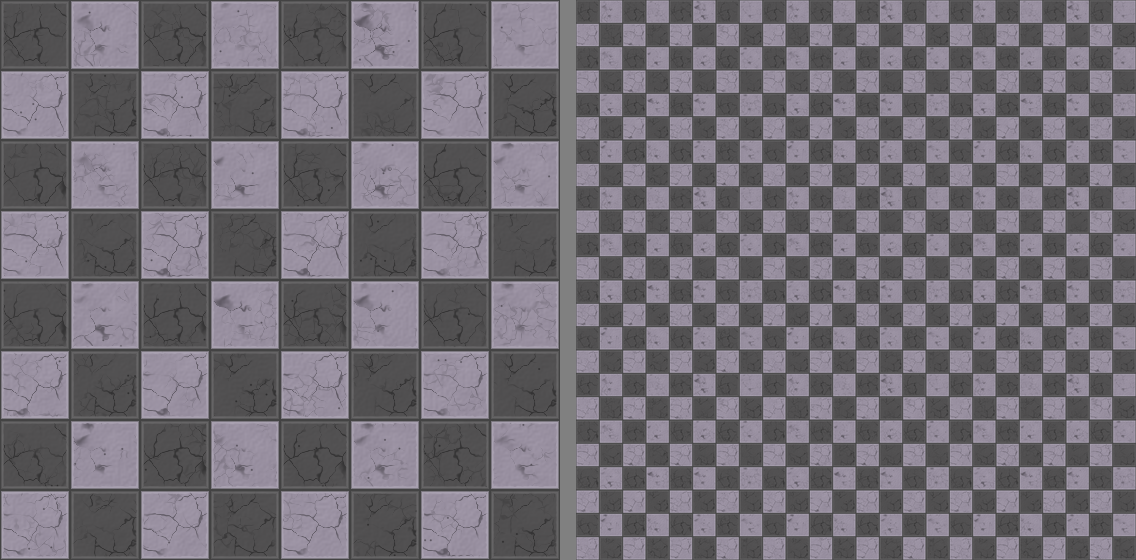
Left: one tile. Right: repeated 3 by 3.
Write a WebGL 1 fragment shader that draws this texture.

```glsl
precision highp float;

uniform vec2 u_resolution;

const float TILES = 8.0;
// Lengths below are fractions of one tile.
const float GROUT_HALF = 0.013;
const float GROUT_SOFT = 0.014;
const float RIM_WIDTH = 0.052;
const float RIM_SOFT = 0.012;
const float RIM_RAGGED = 0.020;
const float CRACK_HALF = 0.005;
const float CRACK_CELLS = 2.6;
const float HAIRLINE_CELLS = 5.5;
const float CRACK_DEPTH = 0.36;
const float HAIRLINE_DEPTH = 0.13;
const float GRAIN = 0.030;
const float STAIN = 0.026;
const float SPECK_CELLS = 9.0;
const float SPECK_CHANCE = 0.035;
const float SPECK_RADIUS = 0.010;

const vec3 GROUT = vec3(0.26, 0.26, 0.26);
const vec3 DARK = vec3(0.318, 0.313, 0.317);
const vec3 DARK_RIM = vec3(0.41, 0.405, 0.41);
const vec3 LIGHT = vec3(0.60, 0.565, 0.63);
const vec3 LIGHT_RIM = vec3(0.67, 0.64, 0.70);

float hash(vec2 p) {
  return fract(sin(dot(p, vec2(127.1, 311.7))) * 43758.5453);
}

vec2 hash2(vec2 p) {
  return vec2(hash(p), hash(p + 17.3));
}

float noise(vec2 p) {
  vec2 i = floor(p);
  vec2 f = fract(p);
  f = f * f * (3.0 - 2.0 * f);
  return mix(mix(hash(i), hash(i + vec2(1.0, 0.0)), f.x),
             mix(hash(i + vec2(0.0, 1.0)), hash(i + 1.0), f.x), f.y);
}

// Gap between the two nearest cell points: zero along the cell borders.
float borderDistance(vec2 p) {
  vec2 cell = floor(p);
  float nearest = 8.0;
  float second = 8.0;
  for (int y = -1; y <= 1; y++) {
    for (int x = -1; x <= 1; x++) {
      vec2 c = cell + vec2(float(x), float(y));
      float d = length(c + hash2(c) - p);
      second = min(second, max(nearest, d));
      nearest = min(nearest, d);
    }
  }
  return 0.5 * (second - nearest);
}

float crackLine(vec2 p, float cells, float pixel) {
  vec2 wobble = vec2(noise(p * 6.0), noise(p * 6.0 + 31.0)) - 0.5;
  wobble += 0.4 * (vec2(noise(p * 19.0), noise(p * 19.0 + 47.0)) - 0.5);
  float d = borderDistance((p + 0.13 * wobble) * cells) / cells;
  return 1.0 - smoothstep(0.0, CRACK_HALF + 0.6 * pixel, d);
}

float speckMask(vec2 p, float pixel) {
  vec2 cell = floor(p * SPECK_CELLS);
  vec2 center = (cell + 0.25 + 0.5 * hash2(cell + 5.0)) / SPECK_CELLS;
  float dotMask = 1.0 - smoothstep(0.0, SPECK_RADIUS + pixel, length(p - center));
  return dotMask * step(hash(cell + 71.0), SPECK_CHANCE);
}

void main() {
  vec2 grid = gl_FragCoord.xy / u_resolution * TILES;
  float pixel = TILES / min(u_resolution.x, u_resolution.y);
  vec2 tile = mod(floor(grid), TILES);
  vec2 local = fract(grid);
  float dark = mod(tile.x + tile.y, 2.0);

  // Four shared slabs, each tile with its own wear.
  vec2 slab = local + 3.0 * mod(tile, 2.0) + 11.0;
  vec2 worn = local + floor(hash2(tile + 3.0) * 40.0);

  // Face: mottled stains and embossed grain
  vec3 color = mix(LIGHT, DARK, dark);
  float relief = noise(worn * 26.0) - noise(worn * 26.0 + vec2(0.5, -0.5));
  float stain = noise(slab * 3.0) + 0.5 * noise(worn * 8.0) - 0.75;
  color += (GRAIN * relief + STAIN * stain) * mix(1.0, 0.45, dark);

  // Cracks and specks
  float crackWear = smoothstep(0.42, 0.66, 0.65 * noise(slab * 2.7 + 5.0) + 0.35 * noise(worn * 3.0));
  float hairWear = smoothstep(0.50, 0.75, noise(worn * 4.0 + 9.0));
  float damage = CRACK_DEPTH * crackWear * crackLine(slab, CRACK_CELLS, pixel);
  damage = max(damage, HAIRLINE_DEPTH * hairWear * crackLine(worn, HAIRLINE_CELLS, pixel));
  damage = max(damage, 0.45 * speckMask(worn, pixel));
  color *= 1.0 - damage;

  // Pale rim with a chipped inner edge
  vec2 fromEdge = 0.5 - abs(local - 0.5);
  float edge = min(fromEdge.x, fromEdge.y);
  float ragged = RIM_RAGGED * (noise(worn * 28.0 + 13.0) - 0.5) * mix(1.0, 0.3, dark);
  float rim = 1.0 - smoothstep(RIM_WIDTH - RIM_SOFT, RIM_WIDTH + RIM_SOFT, edge + ragged);
  rim *= 0.78 + 0.22 * noise(worn * 12.0);
  color = mix(color, mix(LIGHT_RIM, DARK_RIM, dark), rim);

  // Soft grout between tiles
  float face = smoothstep(GROUT_HALF - 0.5 * pixel, GROUT_HALF + GROUT_SOFT + 0.5 * pixel, edge);
  gl_FragColor = vec4(mix(GROUT, color, face), 1.0);
}
```
